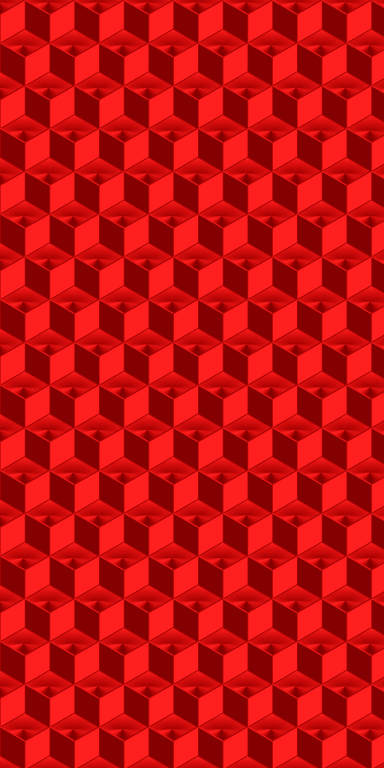
Give the GLSL for this pattern, as a WebGL 2 fragment shader.

```glsl
#version 300 es
precision highp float;
uniform vec2 u_resolution;
out vec4 outColor;

// Red ramp from the shaded face (0) to the lit face (1)
vec3 redRamp(float light) {
  return vec3(0.52 + 0.48 * light, vec2(0.12 * light * light));
}

// Nearest cube centre in a staggered lattice with unit edge length
vec2 cubeLocal(vec2 p) {
  vec2 period = vec2(sqrt(3.0), 3.0);
  vec2 a = mod(p + 0.5 * period, period) - 0.5 * period;
  vec2 b = mod(p, period) - 0.5 * period;
  return dot(a, a) < dot(b, b) ? a : b;
}

// Folded fan of light on the top face, around a point below its middle
float topLight(vec2 q) {
  vec2 r = q - vec2(-0.04, 0.42);
  float angle = atan(r.x, r.y);
  float upper = 0.18 + 1.25 * length(r * vec2(0.55, 1.0)) + 0.12 * cos(angle);
  float lowerLeft = smoothstep(-3.0, -1.75, angle);
  float lowerRight = 0.75 * smoothstep(3.1, 1.7, angle);
  float lower = angle < 0.0 ? lowerLeft : lowerRight;
  return clamp(mix(upper, lower, smoothstep(1.5, 1.85, abs(angle))), 0.0, 1.0);
}

float cubeLight(vec2 p) {
  vec2 q = cubeLocal(p);
  float rim = (q.y - abs(q.x) / sqrt(3.0)) * 0.866;
  float outer = 0.866 - (0.5 * abs(q.x) + 0.866 * q.y);
  float light = q.x < 0.0 ? 0.0 : 1.0;

  // Fine seams on the vertical edges
  if (q.x > 0.0 && q.x < 0.025) light = 0.5;
  if (q.x < -0.84) light = 0.3;

  // Top face with its dark upper border
  if (rim > 0.0) {
    light = topLight(q);
    if (outer < 0.035) light *= 0.35;
  }

  // Lit left rim and shaded right rim
  if (abs(rim) < 0.022) light = q.x < 0.0 ? 0.85 : 0.3;
  return light;
}

void main() {
  vec3 color = vec3(0.0);
  // Average a small grid of samples for smooth edges
  for (int i = 0; i < 16; i++) {
    vec2 jitter = (vec2(i % 4, i / 4) + 0.5) / 4.0 - 0.5;
    vec2 p = gl_FragCoord.xy + jitter - vec2(0.0, u_resolution.y);
    p *= vec2(256.0 / 33.0 * sqrt(3.0), 256.0 / 57.0 * 3.0) / u_resolution.x;
    color += redRamp(cubeLight(p + vec2(0.0, 0.5)));
  }
  outColor = vec4(color / 16.0, 1.0);
}
```
